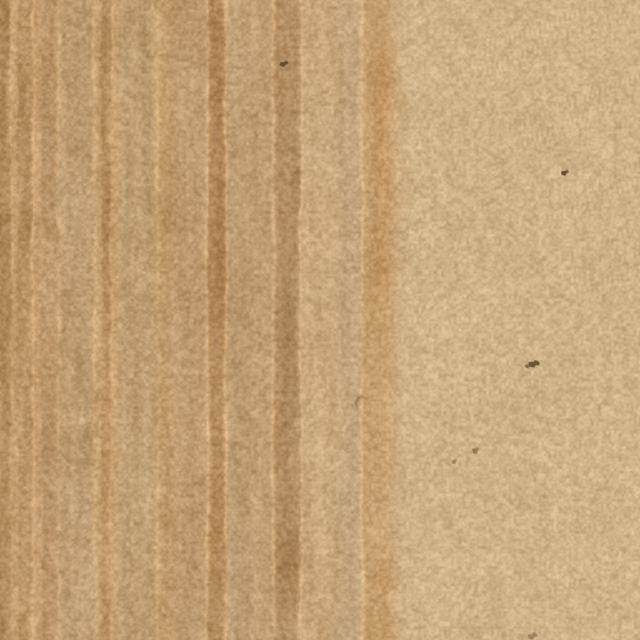
This texture is drawn by a WebGL 1 fragment shader. Its source:

```glsl
precision highp float;
uniform vec2 u_resolution;

#define GRAIN_SCALE 160.0
#define GRAIN_AMOUNT 0.215
#define FIBRE_AMOUNT 0.035
#define MOTTLE_AMOUNT 0.022
#define EDGE_WOBBLE 0.0011
#define EDGE_FRAY 0.0045
#define EDGE_SOFTNESS 0.0026
#define LIP_WIDTH 0.0036
#define PAPER vec3(0.81, 0.695, 0.53)
#define RUST vec3(0.765, 0.615, 0.435)
#define LIP_GLOW vec3(0.095, 0.08, 0.06)
#define SPECK_INK vec3(0.36, 0.27, 0.16)

vec2 hash2(vec2 p) {
  return fract(sin(vec2(dot(p, vec2(127.1, 311.7)), dot(p, vec2(269.5, 183.3)))) * 43758.5);
}

// Distance to the nearest scattered cell centre
float cellular(vec2 p) {
  vec2 cell = floor(p);
  vec2 f = fract(p);
  float nearest = 2.0;
  for (int j = -1; j <= 1; j++) {
    for (int i = -1; i <= 1; i++) {
      vec2 offset = vec2(float(i), float(j));
      vec2 d = offset + hash2(cell + offset) - f;
      nearest = min(nearest, dot(d, d));
    }
  }
  return sqrt(nearest);
}

// Smooth random field, centred on zero
float pulp(vec2 p) {
  vec2 cell = floor(p);
  vec2 f = fract(p);
  f = f * f * (3.0 - 2.0 * f);
  float low = mix(hash2(cell).x, hash2(cell + vec2(1.0, 0.0)).x, f.x);
  float high = mix(hash2(cell + vec2(0.0, 1.0)).x, hash2(cell + 1.0).x, f.x);
  return mix(low, high, f.y) - 0.5;
}

float bump(float d, float width) {
  return exp(-d * d / (width * width));
}

// Covers everything right of a torn edge with a new tone and a broken pale lip
void ply(inout vec3 col, vec2 uv, float edge, vec3 tone, float lip) {
  float phase = edge * 91.0;
  float wobble = sin(uv.y * 11.0 + phase) + 0.6 * sin(uv.y * 31.0 + phase * 2.3);
  float d = uv.x - edge - wobble * EDGE_WOBBLE;
  col = mix(col, tone, smoothstep(-EDGE_SOFTNESS, EDGE_SOFTNESS, d));
  float breaks = 0.8 + 0.7 * pulp(vec2(phase * 7.0, uv.y * 28.0))
               + 0.8 * pulp(vec2(phase * 3.0, uv.y * 90.0));
  col += LIP_GLOW * lip * max(breaks, 0.0) * bump(d, LIP_WIDTH);
}

void speck(inout vec3 col, vec2 uv, vec2 centre, vec2 radius, float strength) {
  vec2 q = uv - centre;
  q.y -= q.x * 0.25;
  float d = length(q / radius) + 0.2 * sin(q.x * 700.0 + q.y * 500.0);
  col = mix(col, SPECK_INK, strength * (1.0 - smoothstep(0.55, 1.25, d)));
}

void ring(inout vec3 col, vec2 uv, vec2 centre, float radius, float strength) {
  vec2 q = (uv - centre) * vec2(1.1, 0.9);
  float arc = smoothstep(-0.8, 0.6, (q.y - q.x) / radius);
  col -= 0.16 * strength * arc * bump(length(q) - radius, 0.0024);
}

void main() {
  vec2 uv = gl_FragCoord.xy / u_resolution;
  float upper = smoothstep(0.35, 0.65, uv.y);
  vec3 col = mix(vec3(0.70, 0.55, 0.37), vec3(0.68, 0.52, 0.34), upper);

  // Stacked plies, left to right, with frayed outlines
  vec2 torn = uv;
  float rough = 1.5 - smoothstep(0.05, 0.35, uv.x) * 0.6;
  torn.x += EDGE_FRAY * rough * (0.6 * pulp(uv * vec2(45.0, 32.0)) + 0.5 * pulp(uv * 140.0));
  ply(col, torn, 0.017, vec3(0.76, 0.61, 0.43), 0.4);
  ply(col, torn, 0.028, mix(vec3(0.73, 0.58, 0.40), vec3(0.70, 0.545, 0.365), upper), 0.0);
  ply(col, torn, 0.051, vec3(0.77, 0.62, 0.445), 0.75);
  ply(col, torn, 0.065, vec3(0.725, 0.58, 0.405), 0.0);
  ply(col, torn, 0.092, vec3(0.735, 0.605, 0.44), 0.75);
  ply(col, torn, 0.148, vec3(0.76, 0.61, 0.425), 0.7);
  ply(col, torn, 0.159, mix(vec3(0.73, 0.565, 0.38), vec3(0.69, 0.53, 0.35), upper), 0.0);
  ply(col, torn, 0.173, vec3(0.765, 0.615, 0.435), 0.5);
  ply(col, torn, 0.187, vec3(0.74, 0.615, 0.44), 0.0);
  ply(col, torn, 0.247, vec3(0.745, 0.605, 0.435), 0.6);
  ply(col, torn, 0.325, mix(vec3(0.70, 0.54, 0.36), vec3(0.675, 0.51, 0.33), upper), 0.9);
  ply(col, torn, 0.352, vec3(0.745, 0.61, 0.445), 1.0);
  ply(col, torn, 0.428, vec3(0.70, 0.555, 0.385), 0.9);
  ply(col, torn, 0.469, vec3(0.785, 0.655, 0.485), 0.75);
  ply(col, torn, 0.566, mix(RUST, PAPER, smoothstep(0.588, 0.64, uv.x)), 0.8);

  // Soft shading: grey valley, dark stretches, rust strongest near the top
  col -= vec3(0.03, 0.02, 0.005) * bump(uv.x - 0.546, 0.02);
  float stretch = bump(uv.y - 0.44, 0.12) + bump(uv.y - 0.14, 0.04);
  col -= 0.045 * stretch * bump(uv.x - 0.449, 0.014);
  float rustFade = 0.35 + 0.65 * smoothstep(0.42, 0.56, uv.y) + 0.5 * bump(uv.y - 0.04, 0.08);
  float blotch = 0.8 + 1.3 * pulp(uv * vec2(26.0, 19.0));
  col += vec3(0.025, 0.03, 0.03) * (1.0 - rustFade) * bump(uv.x - 0.587, 0.02);
  col -= vec3(0.01, 0.035, 0.05) * rustFade * blotch * bump(uv.x - 0.600, 0.022);
  col -= vec3(0.0, 0.012, 0.03) * blotch * bump(uv.x - 0.258, 0.013);

  // Vertical fibres and gentle drifts of tone
  float plyArea = 1.0 - smoothstep(0.56, 0.64, uv.x);
  float streak = pulp(uv * vec2(150.0, 14.0)) + pulp(uv * vec2(70.0, 6.0) + 9.0);
  col += FIBRE_AMOUNT * streak * plyArea * (1.4 - uv.x);
  col += 0.03 * plyArea * pulp(uv * vec2(30.0, 9.0) + 5.0) * vec3(0.7, 1.0, 1.3);

  // Pulp mottle and irregular grain
  col += MOTTLE_AMOUNT * (pulp(uv * 17.0) + 1.3 * pulp(uv * 60.0 + 7.0));
  float flakes = 0.46 - cellular(uv * GRAIN_SCALE * vec2(0.8, 1.0));
  float grain = 0.25 * flakes + 0.36 * pulp(uv * GRAIN_SCALE + 3.0)
              + 0.38 * pulp(uv.yx * GRAIN_SCALE * 1.6 + 31.0);
  col += GRAIN_AMOUNT * grain * vec3(0.95, 1.0, 1.05);

  // Inclusions and faint blemishes
  speck(col, uv, vec2(0.443, 0.900), vec2(0.007, 0.004), 0.9);
  speck(col, uv, vec2(0.882, 0.730), vec2(0.006, 0.004), 0.9);
  speck(col, uv, vec2(0.833, 0.431), vec2(0.012, 0.005), 0.85);
  speck(col, uv, vec2(0.743, 0.296), vec2(0.005), 0.5);
  speck(col, uv, vec2(0.710, 0.279), vec2(0.004), 0.45);
  speck(col, uv, vec2(0.831, 0.006), vec2(0.008, 0.005), 0.4);
  ring(col, uv, vec2(0.944, 0.361), 0.009, 0.5);
  ring(col, uv, vec2(0.566, 0.369), 0.010, 0.7);
  col += 0.12 * bump(length((uv - vec2(0.129, 0.345)) * vec2(1.0, 0.7)), 0.005);

  gl_FragColor = vec4(clamp(col, 0.0, 1.0), 1.0);
}
```
